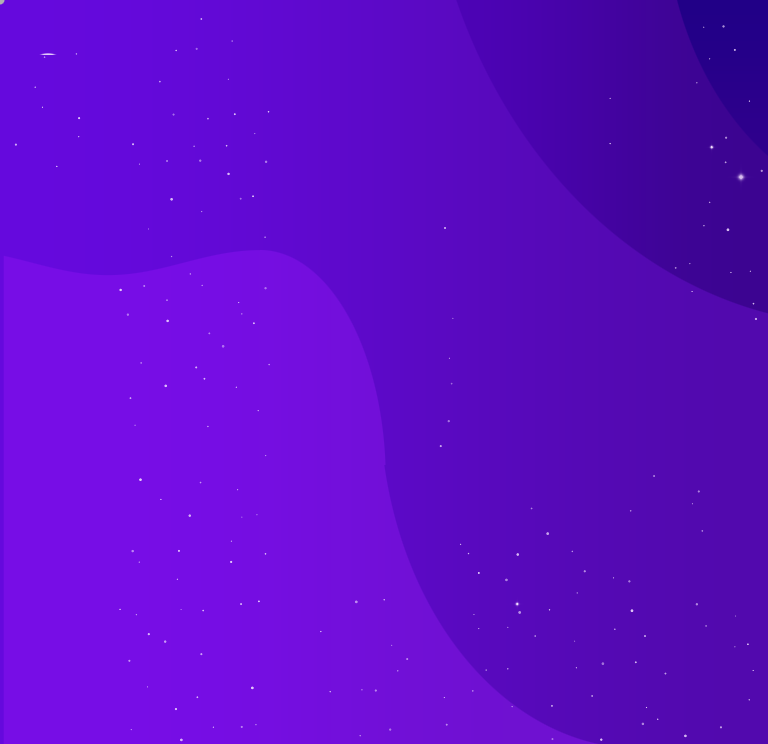
Write a WebGL 2 fragment shader that draws this background.

```glsl
#version 300 es
precision highp float;
// Violet night sky: overlapping smooth hills of purple with scattered stars.

uniform vec2 u_resolution;
out vec4 fragColor;

vec3 hash3(vec2 cell) {
  vec3 q = fract(cell.xyx * vec3(0.1031, 0.1030, 0.0973));
  q += dot(q, q.yxz + 33.33);
  return fract((q.xxy + q.yzz) * q.zyx);
}

// Antialiased coverage of the region where d is positive
float cover(float d) {
  return clamp(0.5 + d / max(fwidth(d), 1e-5), 0.0, 1.0);
}

// Positive inside the ellipse
float ellipse(vec2 p, vec2 center, vec2 radii) {
  return 1.0 - length((p - center) / radii);
}

float box(vec2 p, vec2 low, vec2 high) {
  vec2 inside = step(low, p) * step(p, high);
  return inside.x * inside.y;
}

// Large hill: wavy top on the left, round shoulder, hollow foot
float hillCover(vec2 p) {
  float wave = cover(0.647 - 0.0168 * cos((p.x - 0.145) * 15.38) - p.y);
  float shoulder = cover(ellipse(p, vec2(0.3495, 0.355), vec2(0.169, 0.309)));
  float foot = cover(-ellipse(p, vec2(0.860, 0.462), vec2(0.3495, 0.468)));
  foot *= step(p.x, 0.86);
  float right = p.y > 0.375 ? shoulder : foot;
  return (p.x < 0.3495 ? wave : right) * cover(p.x - 0.005);
}

// Chance of a small star at a place
float starDensity(vec2 p) {
  float d = 0.72 * box(p, vec2(0.155, 0.0), vec2(0.365, 1.0));
  d = max(d, 0.6 * box(p, vec2(0.02, 0.76), vec2(0.125, 1.0)));
  d = max(d, 0.8 * box(p, vec2(0.58, 0.4), vec2(0.612, 0.72)));
  d = max(d, 0.7 * box(p, vec2(0.43, 0.0), vec2(1.03, 0.2)));
  d = max(d, 0.3 * box(p, vec2(0.6, 0.2), vec2(1.0, 0.38)));
  d = max(d, 0.65 * box(p, vec2(0.9, 0.54), vec2(1.03, 1.0)));
  d = max(d, 0.6 * box(p, vec2(0.8, 0.79), vec2(0.86, 0.87)));
  return max(d, 0.4 * box(p, vec2(0.66, 0.94), vec2(0.76, 1.0)));
}

// One small round star per grid cell
float smallStars(vec2 p, float pixel) {
  vec2 cell = floor(p * 24.0);
  vec3 h = hash3(cell + 7.0);
  vec3 k = hash3(cell + 91.0);
  vec2 place = (cell + 0.1 + 0.8 * h.xy) / 24.0;
  float radius = mix(0.0007, 0.0018, k.x * k.x);
  float disc = 1.0 - smoothstep(radius - 0.5 * pixel, radius + 0.6 * pixel, length(p - place));
  return disc * mix(0.45, 0.9, k.y) * step(h.z, starDensity(place));
}

// Bright core with a soft halo and four short rays
float glint(vec2 q, float size) {
  q = abs(q) / size;
  float rays = exp(-q.x * 1.5 - q.y * 7.0) + exp(-q.y * 1.5 - q.x * 7.0);
  return min(1.0, exp(-3.0 * dot(q, q)) + 0.5 * rays);
}

float brightStars(vec2 p) {
  vec2 cell = floor(p * 8.0);
  vec3 h = hash3(cell + 23.0);
  vec2 place = (cell + 0.2 + 0.6 * h.xy) / 8.0;
  float zone = max(box(place, vec2(0.58, 0.04), vec2(0.82, 0.36)),
                   box(place, vec2(0.92, 0.58), vec2(1.03, 0.9)));
  return glint(p - place, 0.0032) * step(h.z, 0.45 * zone);
}

void main() {
  vec2 p = gl_FragCoord.xy / u_resolution.y;
  float pixel = 1.0 / u_resolution.y;

  // Sky, darkening to the right
  vec3 color = mix(vec3(0.395, 0.035, 0.865), vec3(0.32, 0.035, 0.68), smoothstep(0.05, 1.05, p.x));

  // Bright hill on the left
  vec3 hillColor = mix(vec3(0.465, 0.05, 0.90), vec3(0.435, 0.065, 0.82), smoothstep(0.2, 0.72, p.x));
  color = mix(color, hillColor, hillCover(p));

  // Dark layers in the upper right
  vec3 duskColor = mix(vec3(0.30, 0.01, 0.71), vec3(0.235, 0.015, 0.57), smoothstep(0.6, 1.0, p.x));
  color = mix(color, duskColor, cover(ellipse(p, vec2(1.156, 1.269), vec2(0.587, 0.706))));
  vec3 nightColor = mix(vec3(0.18, 0.0, 0.55), vec3(0.13, 0.0, 0.53), smoothstep(0.8, 1.0, p.y));
  color = mix(color, nightColor, cover(ellipse(p, vec2(1.21, 1.134), vec2(0.317, 0.415))));

  // Stars, the brightest one and a short streak
  float light = max(smallStars(p, pixel), brightStars(p));
  light = max(light, 0.85 * glint(p - vec2(0.996, 0.762), 0.0062));
  vec2 streak = (p - vec2(0.0645, 0.927)) / vec2(0.0105, 0.0014);
  light = max(light, 0.9 * (1.0 - smoothstep(0.5, 1.2, length(streak))));
  color = mix(color, vec3(0.95, 0.87, 1.0), light);

  // Pale rounded corner
  color = mix(color, vec3(0.7), cover(0.006 - length(p - vec2(0.0, 1.0))));
  fragColor = vec4(color, 1.0);
}
```
